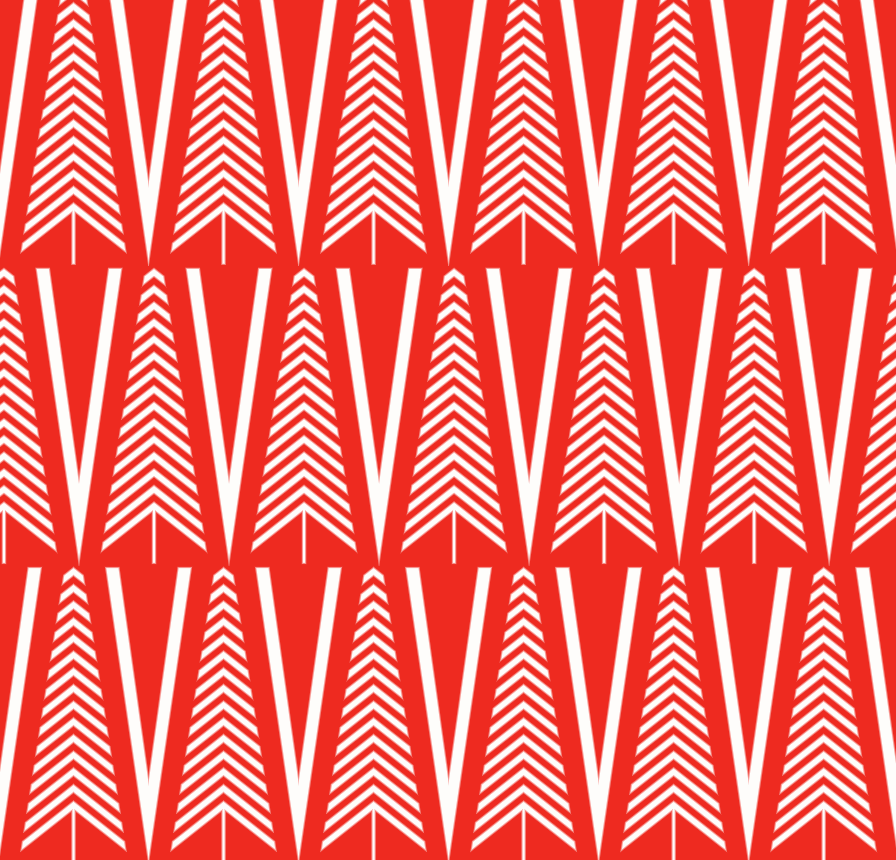
A WebGL 2 fragment shader for this pattern:

```glsl
#version 300 es
precision highp float;
// Rows of slim chevron trees alternating with tall tapering V shapes, white on red.
// Each row is folded into one mirrored tile; every part is a distance in tile widths,
// and alternate rows are shifted by about half a tile.

uniform vec2 u_resolution;
out vec4 fragColor;

const vec3 RED   = vec3(0.933, 0.163, 0.125);
const vec3 WHITE = vec3(0.995, 0.992, 0.985);

// Layout: lengths are in tile widths
const float TILES_ACROSS = 5.972;
const float ROW_PITCH    = 1.994;
const float ROW_TOP      = 1.9495;  // top of the lowest row above the canvas base
const float ROW_MARGIN   = 0.013;   // part of the gap kept above each row
const float TREE_X       = 0.490;   // first tree axis in the lowest row
const float ROW_SHIFT    = 0.5364;
const float SOFTNESS     = 0.0148;  // width of the edge blend

// V shape
const float V_TIP        = 1.967;
const float V_HALF       = 0.286;
const float V_INNER_TIP  = 1.407;
const float V_INNER_HALF = 0.197;

// Tree
const float CHEVRONS      = 15.0;
const float CHEVRON_PITCH = 0.1112;
const float CHEVRON_THICK = 0.0544;
const float CHEVRON_SLOPE = 0.79;
const float CROWN_HALF    = 0.0575;  // half width at the top
const float CROWN_SPREAD  = 0.155;   // growth of half width with depth
const float TRUNK_TOP     = 1.58;
const float TRUNK_HALF    = 0.0109;

// Downward wedge: x is the distance from its axis, depth runs down from its top
float wedge(float x, float depth, float halfWidth, float tip) {
    float slope = halfWidth / tip;
    return (x - slope * (tip - depth)) / sqrt(1.0 + slope * slope);
}

float veeDistance(float x, float depth) {
    float outer = wedge(x, depth, V_HALF, V_TIP);
    float inner = wedge(x, depth, V_INNER_HALF, V_INNER_TIP);
    return max(max(outer, -inner), -depth);
}

float treeDistance(float x, float depth) {
    // Stack of chevrons, each centred on its nearest index
    float along = depth - CHEVRON_SLOPE * x - 0.5 * CHEVRON_THICK;
    float index = clamp(round(along / CHEVRON_PITCH), 0.0, CHEVRONS - 1.0);
    float band = abs(along - index * CHEVRON_PITCH) - 0.5 * CHEVRON_THICK;
    band /= sqrt(1.0 + CHEVRON_SLOPE * CHEVRON_SLOPE);

    // Slanted sides trim the chevron ends
    float side = (x - CROWN_HALF - CROWN_SPREAD * depth)
               / sqrt(1.0 + CROWN_SPREAD * CROWN_SPREAD);
    float crown = max(band, side);

    float trunk = max(x - TRUNK_HALF, max(TRUNK_TOP - depth, depth - V_TIP));
    return min(crown, trunk);
}

void main() {
    float pixel = TILES_ACROSS / u_resolution.x;
    vec2 p = gl_FragCoord.xy * pixel;

    // Row index and depth below the row top
    float row = ceil((p.y - ROW_TOP - ROW_MARGIN) / ROW_PITCH);
    float depth = ROW_TOP + row * ROW_PITCH - p.y;

    // Mirrored tile: tree on the axis, V on the boundary
    float shift = TREE_X + ROW_SHIFT * mod(row, 2.0);
    float x = abs(fract(p.x - shift + 0.5) - 0.5);
    float d = min(treeDistance(x, depth), veeDistance(0.5 - x, depth));

    float ink = clamp(0.5 - d / max(SOFTNESS, pixel), 0.0, 1.0);
    fragColor = vec4(mix(RED, WHITE, ink), 1.0);
}
```
